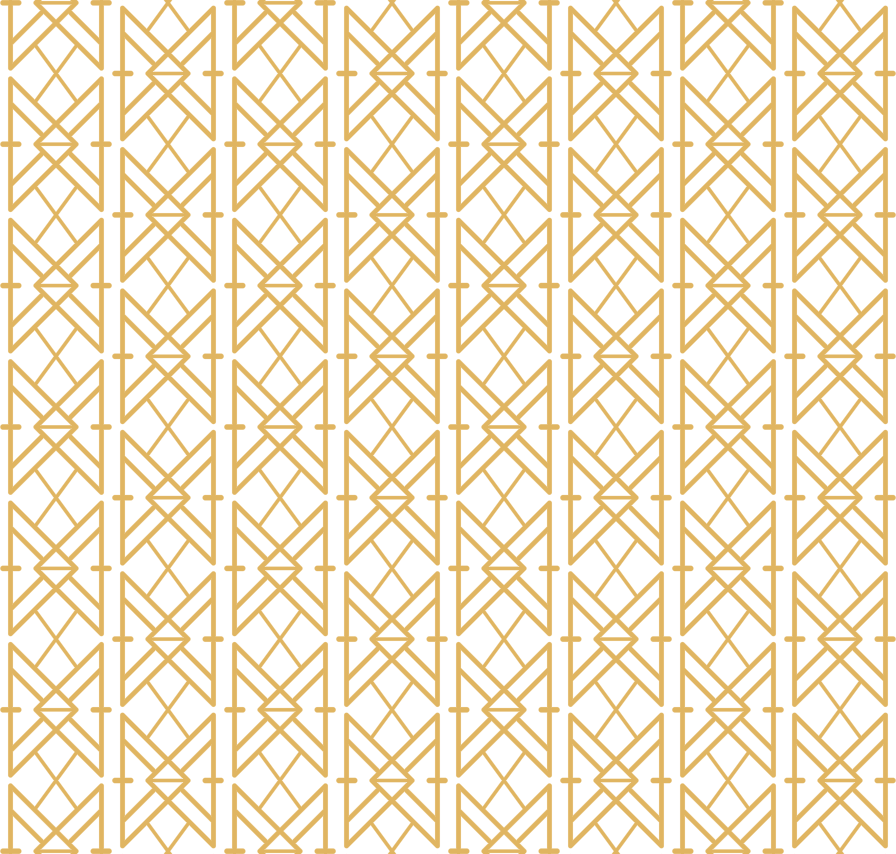
Give the GLSL for this pattern, as a WebGL 2 fragment shader.

```glsl
#version 300 es
precision highp float;
// Art deco lattice: gold line motifs in staggered columns on white.
// Each motif is mirrored both ways, so one folded quarter is drawn with
// segment distances. Lengths are in units of the column width.

#define COLUMNS 8.0        // motifs across the canvas
#define PERIOD 1.2625      // height of one repeat
#define BAR_X 0.406        // side bars, from the motif axis
#define BAR_TOP 0.584      // half height of the side bars
#define DIAMOND 0.180      // half diagonal of the central diamond
#define INNER_Y 0.365      // where the inner diagonal meets the bar
#define BOLD 0.0215        // half widths of the strokes
#define TICK 0.0245
#define FINE 0.0160
#define SOFTNESS 0.75      // edge blur in pixels
#define GOLD vec3(0.88, 0.71, 0.38)
#define PAPER vec3(1.0)

uniform vec2 u_resolution;
out vec4 fragColor;

// Distance to a round-capped stroke from a to b
float stroke(vec2 p, vec2 a, vec2 b, float halfWidth) {
  vec2 pa = p - a, ba = b - a;
  float t = clamp(dot(pa, ba) / dot(ba, ba), 0.0, 1.0);
  return length(pa - ba * t) - halfWidth;
}

// Distance to one quarter of the motif, axis at the origin
float motif(vec2 q) {
  vec2 corner = vec2(BAR_X, BAR_TOP);
  vec2 apex = vec2(0.0, DIAMOND);
  vec2 side = vec2(DIAMOND, 0.0);

  // Side bar and its short cross tick
  float d = stroke(q, vec2(BAR_X, 0.0), corner, BOLD);
  d = min(d, stroke(q, vec2(0.333, 0.0), vec2(0.473, 0.0), TICK));

  // Outer diagonal, running on into the diamond
  d = min(d, stroke(q, corner, apex, BOLD));
  d = min(d, stroke(q, apex, side, BOLD));

  // Inner parallel diagonal, stopping at the diamond edge
  float rise = INNER_Y - BAR_X;
  vec2 foot = 0.5 * vec2(DIAMOND - rise, DIAMOND + rise);
  d = min(d, stroke(q, vec2(BAR_X, INNER_Y), foot, BOLD));

  // Fine bar across the diamond and fine cross between motifs
  d = min(d, stroke(q, vec2(0.0), side, FINE));
  vec2 crossing = vec2(0.0, 0.5 * PERIOD);
  return min(d, stroke(q, crossing, vec2(0.190, 0.372), FINE));
}

void main() {
  float pixel = COLUMNS / u_resolution.x;
  vec2 p = vec2(gl_FragCoord.x, gl_FragCoord.y - 0.5 * u_resolution.y) * pixel;

  // Odd columns are shifted by half a repeat
  float stagger = 0.5 * mod(floor(p.x), 2.0);
  vec2 cell = vec2(fract(p.x) - 0.5,
                   (fract(p.y / PERIOD + stagger + 0.5) - 0.5) * PERIOD);

  float blur = SOFTNESS * pixel;
  float ink = 1.0 - smoothstep(-blur, blur, motif(abs(cell)));
  fragColor = vec4(mix(PAPER, GOLD, ink), 1.0);
}
```
